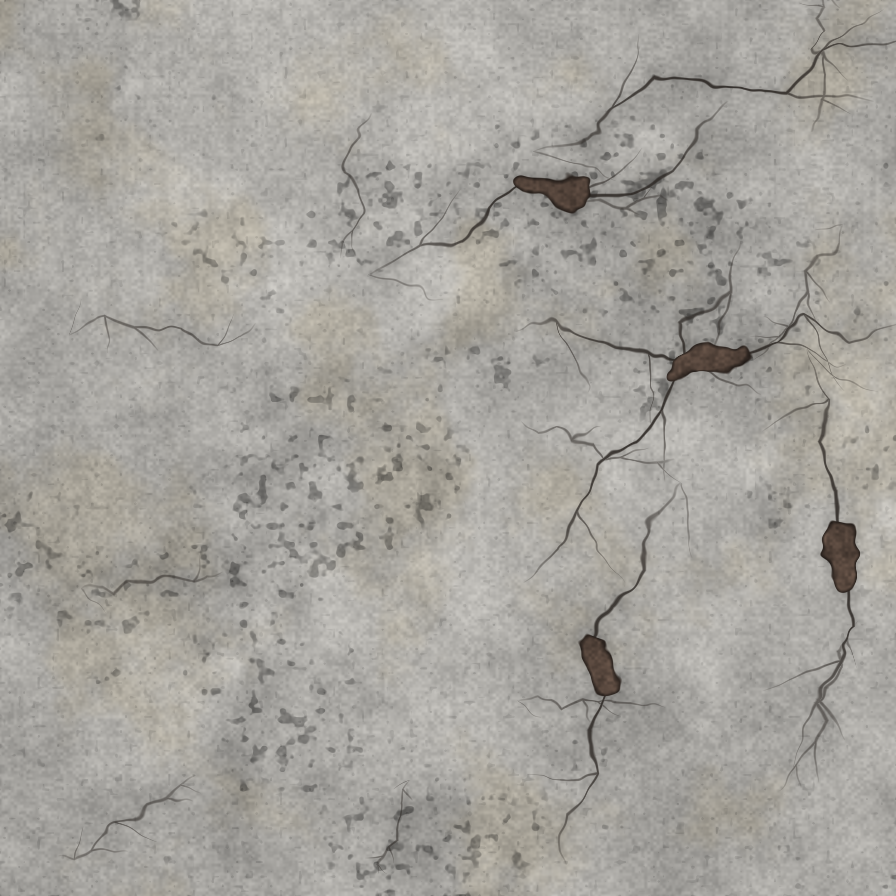
Give the GLSL for this texture, as a WebGL 1 fragment shader.

```glsl
precision highp float;
// Weathered grey concrete: layered value noise gives the mottling, grain and
// clustered pits. Wandering chains of segments form the branching cracks, and
// the longest cracks carry chipped holes that show brown rubble.
uniform vec2 u_resolution;

#define BASE_TONE 0.683
#define MOTTLE 0.17
#define GRAIN 0.12
#define STAIN_DEPTH 0.065
#define PIT_DEPTH 0.19
#define PIT_SCALE 92.0
#define CRACKS 17
#define LONG_CRACKS 6
#define STEPS 9
#define STEP_LENGTH 0.052
#define CRACK_WIDTH 0.0019
#define CHIP_RADIUS 0.014

float hash(vec2 p) {
  return fract(sin(dot(p, vec2(127.1, 311.7))) * 43758.5453);
}

float noise(vec2 p) {
  vec2 i = floor(p), f = fract(p);
  f = f * f * (3.0 - 2.0 * f);
  return mix(mix(hash(i), hash(i + vec2(1, 0)), f.x),
             mix(hash(i + vec2(0, 1)), hash(i + vec2(1, 1)), f.x), f.y);
}

float fbm(vec2 p) {
  float sum = 0.0, amp = 0.516;
  for (int i = 0; i < 5; i++) {
    sum += amp * noise(p);
    p = mat2(1.6, 1.2, -1.2, 1.6) * p + 7.3;
    amp *= 0.5;
  }
  return sum;
}

vec2 direction(float angle) { return vec2(cos(angle), sin(angle)); }

// Distance to segment a-b, and position along it from 0 to 1
vec2 segment(vec2 p, vec2 a, vec2 b) {
  vec2 ab = b - a;
  float t = clamp(dot(p - a, ab) / dot(ab, ab), 0.0, 1.0);
  return vec2(length(p - a - ab * t), t);
}

float line(float d, float width, float pixel) {
  return 1.0 - smoothstep(width * 0.3, width + pixel, d);
}

// Returns crack darkness, dirt halo and signed distance to the nearest chip
vec3 cracks(vec2 p, float pixel) {
  float ink = 0.0, halo = 0.0, chip = 1.0;
  float ragged = 0.4 + 1.1 * noise(p * 45.0);
  float bulge = 0.022 * (noise(p * 28.0 + 5.0) - 0.4) + 0.006 * (noise(p * 95.0) - 0.5);
  p += 0.022 * (vec2(noise(p * 17.0), noise(p * 17.0 + 40.0)) - 0.5);
  p += 0.007 * (vec2(noise(p * 70.0), noise(p * 70.0 + 90.0)) - 0.5);
  for (int i = 0; i < CRACKS; i++) {
    float id = float(i);
    bool isLong = i < LONG_CRACKS;
    float size = isLong ? 1.0 : 0.2 + 0.3 * hash(vec2(id, 1.7));
    float weight = isLong ? 1.0 : 0.6;
    // Cracks run roughly level or upright; long ones gather on the right
    float heading = -1.5708 * mod(id, 2.0) + 1.1 * (hash(vec2(id, 4.2)) - 0.5);
    vec2 center = fract(vec2(0.755, 0.57) * id + vec2(0.62, 0.66));
    if (isLong) center.x = 0.58 + 0.36 * center.x;
    vec2 a = center - direction(heading) * STEP_LENGTH * size * float(STEPS) * 0.5;
    for (int j = 0; j < STEPS; j++) {
      vec2 key = vec2(id + 0.3, float(j) + 11.0);
      float angle = heading + 1.3 * (hash(key) - 0.5);
      vec2 b = a + direction(angle) * STEP_LENGTH * size;
      vec2 s = segment(p, a, b);
      float along = (float(j) + s.y) / float(STEPS);
      float taper = sqrt(4.0 * along * (1.0 - along));
      ink = max(ink, weight * taper * line(s.x, CRACK_WIDTH * weight * taper * ragged, pixel));
      halo = max(halo, weight * taper * exp(-s.x / 0.009));
      if (i < 4 && j == 4) chip = min(chip, s.x - CHIP_RADIUS - bulge);
      // Thin side branch
      float turn = hash(key + 31.0);
      if (turn > 0.6) {
        float side = hash(key + 57.0) > 0.5 ? 1.0 : -1.0;
        vec2 tip = a + direction(angle + side * turn) * 0.085 * size;
        vec2 r = segment(p, a, tip);
        float fade = weight * taper * (1.0 - r.y);
        ink = max(ink, 0.8 * sqrt(fade) * line(r.x, CRACK_WIDTH * 0.7 * fade, pixel));
      }
      a = b;
    }
  }
  return vec3(ink, halo, chip);
}

void main() {
  vec2 p = gl_FragCoord.xy / u_resolution.y;
  float pixel = 1.0 / u_resolution.y;

  // Mottled, grainy surface
  float tone = BASE_TONE + MOTTLE * (fbm(p * 4.0) + fbm(p * 19.0 + 30.0) - 1.0);
  float grain = noise(p * 290.0) + 0.6 * noise(p * 150.0 + 8.0) - 0.8;
  tone += GRAIN * 0.75 * grain;

  // Stains with clustered pits and loose specks
  float cluster = smoothstep(0.43, 0.7, fbm(p * 6.5 + 13.0));
  float stain = cluster * smoothstep(0.3, 0.65, fbm(p * 24.0 + 3.0));
  float pitField = 0.7 * noise(p * PIT_SCALE) + 0.3 * noise(p * PIT_SCALE * 2.1);
  float pits = smoothstep(0.0, 0.14, pitField - mix(0.87, 0.62, cluster));
  float specks = smoothstep(0.8, 0.95, noise(p * 185.0 + 60.0));
  tone -= STAIN_DEPTH * stain + PIT_DEPTH * pits * (0.4 + 0.6 * cluster) + 0.07 * specks;

  // Cracks, dirt beside them and grey spalling around the chips
  vec3 crack = cracks(p, pixel);
  float spall = 1.0 - smoothstep(0.0, 0.016, crack.z);
  tone -= 0.07 * crack.y * (0.5 + noise(p * 60.0)) + 0.06 * spall;
  float warmth = 0.018 + 0.03 * smoothstep(0.5, 0.75, fbm(p * 11.0 + 50.0));
  vec3 color = tone * vec3(1.0, 1.0 - 0.6 * warmth, 1.0 - 2.0 * warmth);
  color = mix(color, vec3(0.17, 0.15, 0.135), 0.88 * crack.x);

  // Brown rubble inside the chips, darker at the rim
  float rubble = 0.65 + 0.35 * fbm(p * 60.0) + 0.25 * grain;
  rubble *= mix(0.5, 1.0, smoothstep(0.0, 0.006, -crack.z));
  float hole = 1.0 - smoothstep(-pixel, pixel, crack.z);
  color = mix(color, vec3(0.40, 0.325, 0.28) * rubble, hole);

  gl_FragColor = vec4(clamp(color, 0.0, 1.0), 1.0);
}
```
